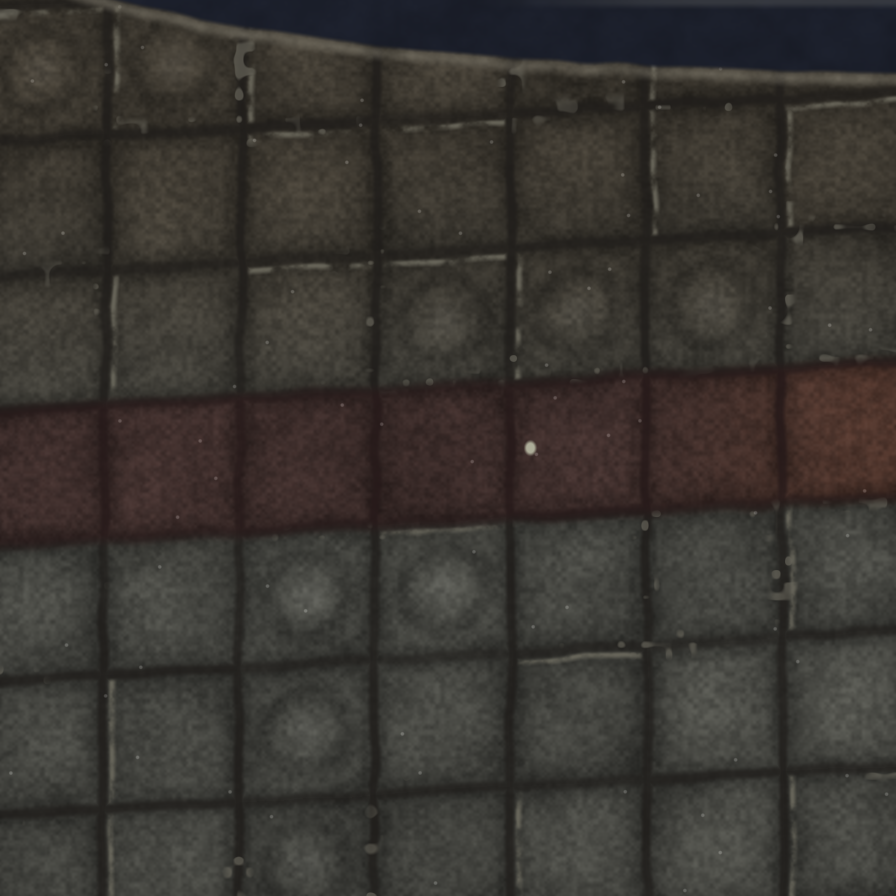
Write a three.js fragment shader that draws this texture.

```glsl
varying vec2 vUv;

float hash(vec2 p) {
  return fract(sin(dot(p, vec2(127.1, 311.7))) * 43758.5453);
}

float noise(vec2 p) {
  vec2 i = floor(p), f = fract(p);
  f = f * f * (3.0 - 2.0 * f);
  return mix(mix(hash(i), hash(i + vec2(1.0, 0.0)), f.x),
             mix(hash(i + vec2(0.0, 1.0)), hash(i + vec2(1.0, 1.0)), f.x), f.y);
}

float fbm(vec2 p) {
  float sum = 0.0, weight = 0.5;
  for (int i = 0; i < 4; i++) {
    sum += weight * noise(p);
    p = p * 2.03 + 7.3;
    weight *= 0.5;
  }
  return sum;
}

// Soft stripe of given half width
float stripe(float d, float halfWidth) {
  return 1.0 - smoothstep(0.0, halfWidth, abs(d));
}

void main() {
  vec2 uv = vUv;
  vec2 wobble = vec2(noise(uv * 26.0), noise(uv * 26.0 + 40.0)) - 0.5;

  // Slightly tilted grid; row 0 is the red course
  vec2 grid = vec2((uv.x - 0.57) / (0.1525 - 0.003 * uv.y),
                   (uv.y - 0.055 * uv.x - 0.391) / 0.1505) + wobble * 0.035;
  vec2 tile = floor(grid);
  vec2 f = fract(grid);
  vec2 centred = f - 0.5;
  vec2 edge = 0.5 - abs(centred);
  float radius = length(centred);
  float rnd = hash(tile + 3.7);

  // Tile body: browner at the top, greener below, paler in the middle
  vec3 color = mix(vec3(0.262, 0.264, 0.245), vec3(0.232, 0.214, 0.182),
                   smoothstep(0.35, 0.85, uv.y + 0.12 * (rnd - 0.5)));
  float red = smoothstep(-0.09, 0.04, grid.y) * (1.0 - smoothstep(0.96, 1.08, grid.y));
  vec3 redClay = mix(vec3(0.255, 0.188, 0.178), vec3(0.305, 0.205, 0.17),
                     smoothstep(0.65, 1.0, uv.x));
  color = mix(color, redClay, red);
  float dome = 1.0 - smoothstep(0.1, 0.6, radius);
  color *= 0.9 + 0.2 * dome * (1.0 - 0.6 * red) + 0.12 * (rnd - 0.5);
  color *= 0.82 + 0.18 * smoothstep(0.02, 0.17, min(edge.x, edge.y));

  // Worn ring on a few tiles
  float ringed = step(0.78, hash(tile + 17.0)) * (1.0 - red);
  color *= 1.0 - 0.2 * ringed * stripe(radius - 0.3, 0.13);
  color += 0.03 * ringed * (1.0 - smoothstep(0.05, 0.17, radius));

  // Mottling and fine grain
  color *= 0.84 + 0.34 * fbm(uv * 18.0);
  color *= 0.86 + 0.28 * noise(uv * 170.0);
  color += 0.025 * (noise(uv * 330.0 + 9.0) - 0.5);

  // Dark joints, fainter along some rows
  float jointX = 1.0 - smoothstep(0.012, 0.055, edge.x);
  float jointY = 1.0 - smoothstep(0.01, 0.065, edge.y);
  float nearRow = floor(grid.y + 0.5);
  jointY *= 0.5 + 0.45 * hash(vec2(tile.x, nearRow) + 5.0);
  jointX *= 0.72 + 0.28 * noise(uv * 14.0);
  vec3 jointColor = mix(vec3(0.125, 0.115, 0.105), vec3(0.15, 0.1, 0.1), red);
  color = mix(color, jointColor, max(jointX, jointY) * 0.88);

  // Pale chipped rims along the left and upper sides of some tiles
  float chips = smoothstep(0.25, 0.65, fbm(uv * 45.0 + 11.0)) * (1.0 - red);
  float inside = smoothstep(0.02, 0.06, min(edge.x, edge.y));
  float rimLeft = stripe(f.x - 0.065, 0.042) * step(0.74, hash(tile + 31.0));
  float rimTop = stripe(f.y - 0.935, 0.042) * step(0.72, hash(tile + 53.0));
  color = mix(color, vec3(0.45, 0.44, 0.39), max(rimLeft, rimTop) * inside * chips * 0.8);

  // Mortar crumbs near the joints
  float crumbs = smoothstep(0.73, 0.87, noise(uv * 75.0 + 21.0));
  crumbs *= smoothstep(0.52, 0.72, noise(uv * 9.0 + 2.0)) * (1.0 - red);
  crumbs *= 1.0 - smoothstep(0.05, 0.13, min(edge.x, edge.y));
  color = mix(color, vec3(0.4, 0.39, 0.35), crumbs * 0.7);

  // Small scattered flecks
  vec2 fleckCell = floor(uv * 48.0);
  vec2 fleckPos = 0.25 + 0.5 * vec2(hash(fleckCell + 1.3), hash(fleckCell + 8.1));
  float fleck = 1.0 - smoothstep(0.04, 0.14, length(fract(uv * 48.0) - fleckPos));
  color += 0.16 * fleck * step(0.965, hash(fleckCell + 77.0));

  // One bright pebble
  float pebble = 1.0 - smoothstep(0.004, 0.009, length((uv - vec2(0.592, 0.5)) * vec2(1.1, 0.9)));
  color = mix(color, vec3(0.68, 0.68, 0.6), pebble);

  // Navy border curving in from the top, with a pale ragged lip
  float border = 1.0 - 0.088 * (1.0 - exp(-3.0 * (uv.x - 0.13)));
  float depth = uv.y - border + 0.004 * wobble.y;
  float lip = stripe(depth + 0.007, 0.012) * (0.3 + 0.7 * fbm(uv * 50.0));
  color = mix(color, vec3(0.46, 0.44, 0.39), lip * 0.9);
  vec3 navy = vec3(0.105, 0.12, 0.165) * (0.85 + 0.3 * fbm(uv * 35.0));
  color = mix(color, navy, smoothstep(-0.003, 0.004, depth));
  float topRim = smoothstep(0.988, 0.998, uv.y) * smoothstep(0.5, 0.8, uv.x);
  color = mix(color, vec3(0.25, 0.26, 0.28), topRim * 0.7);

  gl_FragColor = vec4(color, 1.0);
}
```
